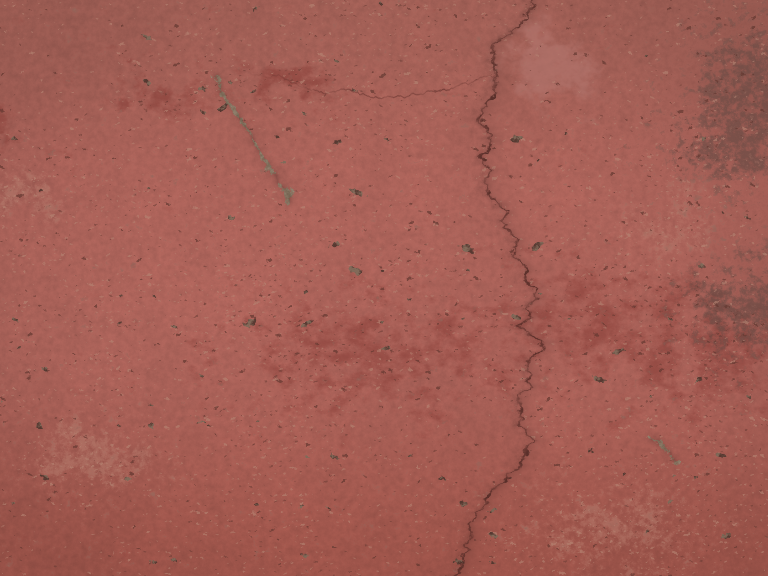
This texture is drawn by a WebGL 1 fragment shader. Its source:

```glsl
precision highp float;
// Weathered red painted concrete with a long crack, scratches, stains and chips.
uniform vec2 u_resolution;

vec2 hash2(vec2 p) {
  vec3 q = fract(p.xyx * vec3(0.1031, 0.1030, 0.0973));
  q += dot(q, q.yzx + 33.33);
  return fract((q.xx + q.yz) * q.zy);
}

float gradientNoise(vec2 p) {
  vec2 i = floor(p), f = fract(p);
  vec2 u = f * f * f * (f * (f * 6.0 - 15.0) + 10.0);
  float a = dot(hash2(i) * 2.0 - 1.0, f);
  float b = dot(hash2(i + vec2(1, 0)) * 2.0 - 1.0, f - vec2(1, 0));
  float c = dot(hash2(i + vec2(0, 1)) * 2.0 - 1.0, f - vec2(0, 1));
  float d = dot(hash2(i + 1.0) * 2.0 - 1.0, f - 1.0);
  return mix(mix(a, b, u.x), mix(c, d, u.x), u.y);
}

float fbm(vec2 p) {
  float sum = 0.0, amp = 0.6;
  for (int i = 0; i < 5; i++) {
    sum += amp * gradientNoise(p);
    p = mat2(1.6, 1.2, -1.2, 1.6) * p + 17.3;
    amp *= 0.6;
  }
  return sum;
}

// Soft elliptical stain: centre in xy, radii in zw
float stain(vec2 p, vec4 s) {
  vec2 d = (p - s.xy) / s.zw;
  return exp(-dot(d, d));
}

// Scattered ragged flecks, at most one per grid cell
float flecks(vec2 p, float scale, float density, float radius) {
  vec2 q = p * scale, cell = floor(q);
  vec2 place = hash2(cell + scale), kind = hash2(cell + scale + 71.7);
  vec2 d = q - cell - 0.3 - 0.4 * place;
  d.y += d.x * (fract(place.x * 7.3) - 0.5);
  float size = radius * (0.3 + 0.7 * kind.y * kind.y);
  float dist = length(d * vec2(0.55 + 0.5 * place.y, 1.3));
  dist += size * 1.5 * gradientNoise(q * 0.9 / size);
  float blur = 0.7 * scale / u_resolution.y;
  return step(kind.x, density) * (1.0 - smoothstep(size - blur, size + blur, dist));
}

// Distance to the line from a to b
float segment(vec2 p, vec2 a, vec2 b) {
  vec2 ab = b - a;
  return length(p - a - ab * clamp(dot(p - a, ab) / dot(ab, ab), 0.0, 1.0));
}

float stroke(float dist, float width) {
  float blur = 0.9 / u_resolution.y;
  return 1.0 - smoothstep(width - blur, width + blur, dist);
}

void main() {
  vec2 p = gl_FragCoord.xy / u_resolution.y;
  float broad = fbm(p * 3.0), rough = fbm(p * 13.0 + 5.0), fine = fbm(p * 80.0);
  float mottle = fbm(p * vec2(28.0, 40.0) + 9.0);
  vec2 w = p + 0.13 * vec2(rough, fbm(p * 11.0 + 40.0));

  // Paint: paler in the middle, deeper red towards the bottom
  vec3 color = mix(vec3(0.625, 0.335, 0.295), vec3(0.674, 0.388, 0.352), smoothstep(0.0, 0.4, p.y));
  color = mix(color, vec3(0.637, 0.376, 0.338), smoothstep(0.65, 1.0, p.y));
  color *= 1.0 + 0.06 * broad + 0.05 * rough + 0.05 * mottle + 0.13 * fine;
  color *= 1.0 - 0.06 * smoothstep(0.4, 0.85, length(p - vec2(0.67, 0.5)));

  // Damp red stains
  float damp = stain(w, vec4(0.27, 0.84, 0.09, 0.04)) + stain(w, vec4(0.50, 0.845, 0.09, 0.035))
    + 0.8 * stain(w, vec4(0.63, 0.38, 0.25, 0.12)) + 0.7 * stain(w, vec4(1.03, 0.45, 0.17, 0.11))
    + 0.8 * stain(w, vec4(1.25, 0.38, 0.13, 0.11)) + stain(w, vec4(0.0, 0.77, 0.04, 0.03));
  float dampMask = smoothstep(0.25, 1.2, damp + 0.8 * rough + 1.3 * mottle);
  color = mix(color, vec3(0.53, 0.24, 0.215), 0.6 * dampMask);

  // Grey grime along the right edge
  float grime = stain(w, vec4(1.31, 0.87, 0.12, 0.12)) + 0.75 * stain(w, vec4(1.26, 0.72, 0.12, 0.08))
    + stain(w, vec4(1.29, 0.46, 0.11, 0.10));
  float grimeMask = smoothstep(0.3, 1.2, grime + 1.1 * mottle + 1.3 * fine);
  color = mix(color, vec3(0.40, 0.285, 0.26), 0.7 * grimeMask);

  // Faded pink patch and worn chalky areas
  float faded = stain(w, vec4(0.945, 0.88, 0.09, 0.07)) + 0.5 * mottle;
  color = mix(color, vec3(0.70, 0.46, 0.43), 0.65 * smoothstep(0.25, 0.85, faded));
  float worn = stain(w, vec4(0.17, 0.20, 0.10, 0.06)) + stain(w, vec4(0.02, 0.65, 0.06, 0.04))
    + 0.8 * stain(w, vec4(1.06, 0.08, 0.15, 0.08)) + 0.7 * stain(w, vec4(1.17, 0.62, 0.09, 0.06));
  color = mix(color, vec3(0.70, 0.49, 0.43), 0.5 * smoothstep(0.3, 1.2, worn + 1.2 * mottle + 1.3 * fine));

  // Pale specks, dark pinholes and larger chips, gathered in clusters
  float pale = flecks(p, 60.0, 0.14 + 0.3 * worn + 0.7 * rough, 0.2);
  pale = max(pale, 0.8 * flecks(p + 3.1, 110.0, 0.14 + 0.3 * worn + 0.6 * broad, 0.25));
  color = mix(color, vec3(0.71, 0.52, 0.45), 0.6 * pale);
  float pits = flecks(p + 7.7, 62.0, 0.06 + 0.2 * damp + 0.15 * grime + 0.4 * rough, 0.22);
  pits = max(pits, 0.7 * flecks(p + 5.3, 115.0, 0.07 + 0.15 * damp + 0.3 * broad, 0.25));
  color = mix(color, vec3(0.39, 0.22, 0.19), 0.7 * pits);
  float chips = flecks(p + 1.9, 22.0, 0.08 + 0.16 * damp + 0.06 * (1.0 - p.y), 0.17);
  vec3 chipColor = mix(vec3(0.29, 0.20, 0.17), vec3(0.48, 0.42, 0.35), smoothstep(-0.2, 0.2, fine));
  color = mix(color, chipColor, 0.85 * chips);

  // Long crack with a stained margin and a fainter branch
  float crackX = 0.80 + 0.12 * smoothstep(0.0, 0.28, p.y) - 0.07 * smoothstep(0.3, 0.8, p.y)
    + 0.10 * smoothstep(0.9, 1.0, p.y) + 0.1 * fbm(vec2(p.y * 9.0, 2.3)) + 0.012 * fine;
  float crack = abs(p.x - crackX) * 0.75;
  color *= 1.0 - 0.13 * exp(-crack * 120.0);
  float crackInk = clamp(0.6 + 0.8 * mottle + 0.7 * fine, 0.15, 0.9);
  color = mix(color, vec3(0.33, 0.17, 0.15), crackInk * stroke(crack, 0.0013 + 0.006 * max(mottle, 0.0)));
  float branchY = 0.855 + 0.025 * cos(p.x * 11.0 - 4.2) + 0.035 * fbm(vec2(p.x * 14.0, 6.0));
  float branch = stroke(abs(p.y - branchY), 0.001) * smoothstep(0.36, 0.6, p.x) * step(p.x, crackX);
  color = mix(color, vec3(0.40, 0.20, 0.18), clamp(0.5 + 1.2 * mottle, 0.0, 0.8) * branch);

  // Broken scratches that bare the grey concrete
  float scratch = segment(p + 0.02 * rough, vec2(0.373, 0.866), vec2(0.503, 0.650));
  float gash = segment(p + 0.02 * rough, vec2(1.128, 0.241), vec2(1.177, 0.201));
  float bare = stroke(min(scratch, gash), 0.0025 + 0.008 * mottle + 0.012 * fine);
  color *= 1.0 - 0.15 * exp(-min(scratch, gash) * 200.0);
  color = mix(color, vec3(0.48, 0.44, 0.36) + 0.25 * fine, 0.85 * bare);

  gl_FragColor = vec4(color, 1.0);
}
```
